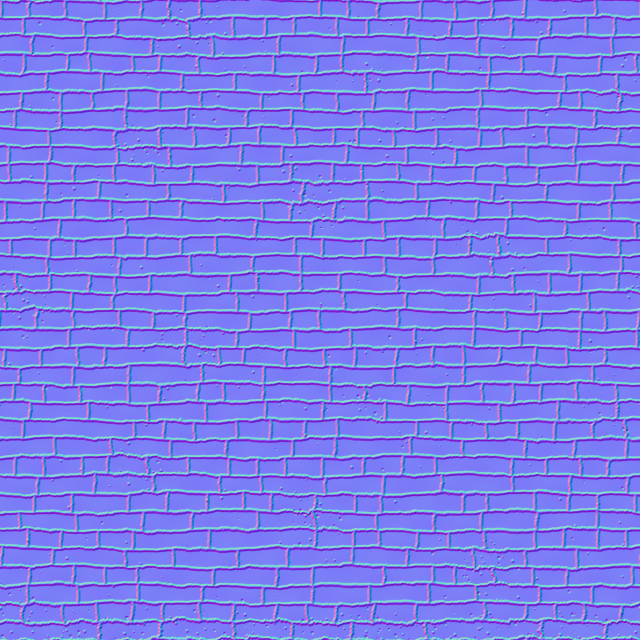
Reproduce this texture map procedurally as a WebGL 2 fragment shader.

```glsl
#version 300 es
precision highp float;
uniform vec2 u_resolution;
out vec4 fragColor;

const float TAU = 6.2831853;

float hash(vec2 cell, float seed) {
  vec3 v = fract(vec3(cell.xyx) * vec3(0.1031, 0.1130, 0.0973) + seed * 0.137);
  v += dot(v, v.yzx + 33.33);
  return fract((v.x + v.y) * v.z);
}

// Layered sines that bend straight joints into ragged ones
vec2 raggedOffset(vec2 p, float strength) {
  vec2 offset = vec2(0.0);
  float freq = 19.0, amp = 0.0010;
  for (int i = 0; i < 4; i++) {
    vec2 bend = offset * 900.0;
    vec2 phase = TAU * vec2(freq * p.y + 13.0 * p.x, freq * p.x + 11.0 * p.y);
    offset += amp * strength * sin(phase + bend.yx + freq);
    freq = floor(freq * 2.1);
    amp *= 0.58;
  }
  return offset;
}

// Worn patches, plus a crumbling strip along the bottom
float wearMask(vec2 p) {
  float a = sin(TAU * (2.0 * p.x + p.y) + 0.7);
  float b = sin(TAU * (p.x - 3.0 * p.y) + 2.1);
  float c = sin(TAU * (5.0 * p.x + 4.0 * p.y));
  float patches = smoothstep(0.55, 1.3, a * b + 0.4 * c);
  float base = 1.0 - smoothstep(0.015, 0.06, p.y);
  return max(patches, base);
}

// Distance to the nearest upright joint of one course
float uprightDistance(float x, float row, float count, float jitter, float missing) {
  float along = x * count + hash(vec2(row, 3.0), 1.0) * count;
  float index = floor(along);
  float nearest = 1.0;
  for (int k = -1; k <= 1; k++) {
    float j = index + float(k);
    vec2 id = vec2(mod(j, count), row);
    float joint = j + 0.5 + jitter * (hash(id, 2.0) - 0.5);
    float skipped = step(hash(id, 5.0), missing);
    nearest = min(nearest, abs(along - joint) + skipped);
  }
  return nearest / count;
}

float softMin(float a, float b, float k) {
  float t = max(k - abs(a - b), 0.0) / k;
  return min(a, b) - t * t * k * 0.25;
}

// Courses of long bricks alternate with courses of short ones
float jointDistance(vec2 p, float rows) {
  float wave = 0.07 * sin(TAU * (2.0 * p.x + 5.0 * p.y))
             + 0.05 * sin(TAU * (7.0 * p.x - 9.0 * p.y));
  float level = p.y * rows + wave;
  float row = mod(floor(level), rows);
  float bed = 0.5 - abs(fract(level) - 0.5);
  bool longCourse = mod(row, 2.0) < 0.5 && row < rows - 1.0;
  float count = longCourse ? 10.0 + step(0.5, hash(vec2(row, 7.0), 4.0)) : 18.0;
  float upright = uprightDistance(p.x, row, count, longCourse ? 0.35 : 0.45,
                                  longCourse ? 0.03 : 0.10);
  return softMin(bed / rows, upright, 0.002);
}

// Cellular specks: small pits and grains
float specks(vec2 p, float cells, float density) {
  vec2 grid = p * cells;
  vec2 home = floor(grid);
  float relief = 0.0;
  for (int y = -1; y <= 1; y++) {
    for (int x = -1; x <= 1; x++) {
      vec2 cell = home + vec2(x, y);
      vec2 id = mod(cell, cells);
      vec2 centre = cell + vec2(hash(id, 11.0), hash(id, 12.0));
      float radius = mix(0.12, 0.34, hash(id, 13.0));
      float present = step(hash(id, 14.0), density);
      float side = hash(id, 15.0) < 0.6 ? -1.0 : 1.0;
      relief += side * present * radius * (1.0 - smoothstep(0.0, radius, length(grid - centre)));
    }
  }
  return relief / cells;
}

float wallHeight(vec2 p) {
  float wear = wearMask(p);
  float ragged = 0.65 + 0.3 * sin(TAU * (6.0 * p.x + 17.0 * p.y)) + 0.9 * wear;
  float d = jointDistance(p + raggedOffset(p, ragged), 35.0);
  float brick = 0.0035 * smoothstep(0.0002, 0.0037, d);
  float swell = 0.0004 * sin(TAU * (9.0 * p.x + 4.0 * p.y)) * sin(TAU * (3.0 * p.x - 14.0 * p.y));
  return brick + swell + 0.65 * specks(p, 96.0, 0.04 + 0.36 * wear);
}

// Slope of the surface packed as a colour
vec3 normalColour(vec2 p, float reach) {
  vec2 e = vec2(reach, 0.0);
  float dx = wallHeight(p + e.xy) - wallHeight(p - e.xy);
  float dy = wallHeight(p + e.yx) - wallHeight(p - e.yx);
  vec3 normal = normalize(vec3(-dx, dy, 2.0 * reach));
  return (normal * 0.5 + 0.5) * vec3(0.97, 0.98, 0.97);
}

void main() {
  vec3 colour = vec3(0.0);
  for (int i = 0; i < 4; i++) {
    vec2 shift = vec2(i % 2, i / 2) * 0.5 - 0.25;
    colour += normalColour((gl_FragCoord.xy + shift) / u_resolution, 0.0006);
  }
  fragColor = vec4(colour * 0.25, 1.0);
}
```
